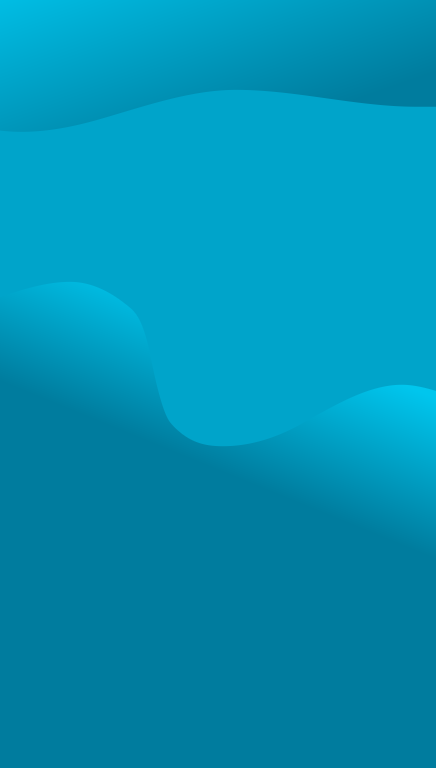
Reproduce this background procedurally as a WebGL 2 fragment shader.

```glsl
#version 300 es
precision highp float;
// Blue flat backdrop between a shaded wave at the top and a rolling shaded wave below.

uniform vec2 u_resolution;
out vec4 fragColor;

const vec3 DEEP = vec3(0.0, 0.488, 0.62);
const vec3 BRIGHT = vec3(0.0, 0.775, 0.93);
const vec3 FLAT_BLUE = vec3(0.0, 0.643, 0.794);

// Cubic through two knots, each holding x, height and slope
float hermite(float x, vec3 a, vec3 b) {
    float w = b.x - a.x;
    float t = clamp((x - a.x) / w, 0.0, 1.0);
    float s = 1.0 - t;
    return s * s * ((1.0 + 2.0 * t) * a.y + t * w * a.z)
         + t * t * ((1.0 + 2.0 * s) * b.y - s * w * b.z);
}

// Gentle lower rim of the top wave
float topRim(float x) {
    if (x < 0.23) return hermite(x, vec3(0.0, 0.17, 0.068), vec3(0.23, 0.155, -0.164));
    if (x < 0.5415) return hermite(x, vec3(0.23, 0.155, -0.164), vec3(0.5415, 0.117, 0.0));
    return hermite(x, vec3(0.5415, 0.117, 0.0), vec3(0.955, 0.139, 0.0));
}

// Crest, steep fall, trough and second crest of the lower wave
float lowerRim(float x) {
    vec3 knots[9] = vec3[9](
        vec3(0.0, 0.387, -0.198), vec3(0.161, 0.367, 0.0), vec3(0.288, 0.396, 0.452),
        vec3(0.3456, 0.465, 2.83), vec3(0.3917, 0.551, 0.65), vec3(0.5115, 0.581, 0.0),
        vec3(0.691, 0.552, -0.316), vec3(0.9217, 0.501, 0.0), vec3(1.0, 0.509, 0.17));
    float y = knots[0].y;
    for (int i = 0; i < 8; i++) {
        if (x >= knots[i].x) y = hermite(x, knots[i], knots[i + 1]);
    }
    return y;
}

// Smooth coverage, one on the positive side of an edge
float cover(float d) {
    float width = length(vec2(dFdx(d), dFdy(d)));
    return clamp(0.5 + d / max(width, 1e-6), 0.0, 1.0);
}

void main() {
    // Canvas fractions, with y measured downward from the top
    vec2 p = gl_FragCoord.xy / u_resolution;
    p.y = 1.0 - p.y;

    // Slanted light on each wave
    float topLight = 0.88 * (1.0 - (p.y + 0.198 * p.x) / 0.29);
    float lowerLight = (0.495 + 0.232 * p.x - p.y) / 0.208;
    vec3 topColor = mix(DEEP, BRIGHT, clamp(topLight, 0.0, 1.0));
    vec3 lowerColor = mix(DEEP, BRIGHT, clamp(lowerLight, 0.0, 1.0));

    vec3 color = mix(FLAT_BLUE, topColor, cover(topRim(p.x) - p.y));
    color = mix(color, lowerColor, cover(p.y - lowerRim(p.x)));
    fragColor = vec4(color, 1.0);
}
```
